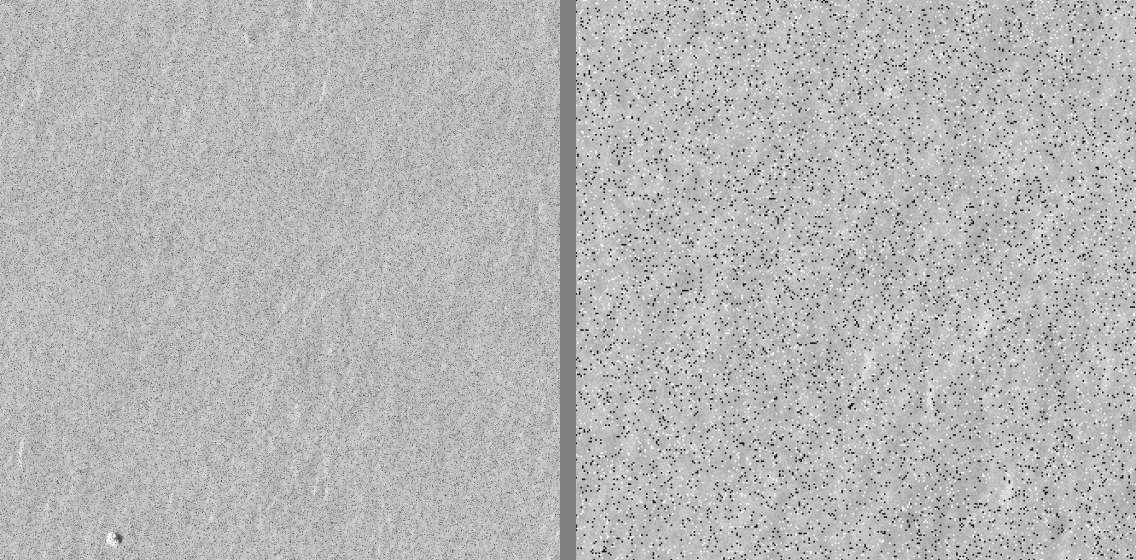
Left: the whole. Right: its middle third, enlarged.
Write a Shadertoy shader that draws this texture.

```glsl
float hash(vec2 cell, uint seed) {
    uvec2 q = uvec2(ivec2(cell) + 4096);
    uint h = q.x * 1664525u ^ (q.y * 22695477u + seed * 747796405u);
    h = (h ^ (h >> 16)) * 2246822519u;
    h = (h ^ (h >> 13)) * 3266489917u;
    return float((h ^ (h >> 16)) >> 8) / 16777216.0;
}

float valueNoise(vec2 p, uint seed) {
    vec2 i = floor(p), f = fract(p);
    f = f * f * (3.0 - 2.0 * f);
    float low = mix(hash(i, seed), hash(i + vec2(1, 0), seed), f.x);
    float high = mix(hash(i + vec2(0, 1), seed), hash(i + vec2(1, 1), seed), f.x);
    return mix(low, high, f.y);
}

// Ground height: lumpy folds along a steep, right-leaning axis
float terrain(vec2 p) {
    p.x += 0.02 * valueNoise(p * 23.0, 7u) + 0.006 * valueNoise(p * 70.0, 8u);
    vec2 q = vec2(p.x - 0.3 * p.y, 0.5 * p.y);
    float height = 0.0, amplitude = 0.5, frequency = 38.0;
    for (uint octave = 0u; octave < 3u; octave++) {
        height += amplitude * valueNoise(q * frequency, octave + 1u);
        frequency *= 2.1;
        amplitude *= 0.5;
    }
    return height;
}

// Rock lit from the left: bright face, dark face, rough rim
float rock(vec2 p, vec2 center, float radius) {
    vec2 d = (p - center) / radius;
    float rim = length(d) + 0.5 * (valueNoise(p * 150.0, 11u) - 0.5);
    float facet = 0.7 * (valueNoise(p * 210.0, 12u) - 0.5);
    float side = smoothstep(-0.3, 0.8, d.x + 0.4 * d.y + facet);
    return mix(0.24, -0.45, side) * (1.0 - smoothstep(0.6, 1.05, rim));
}

// Tone of one fine grain: mostly ground, some dark and light specks
float grainTone(vec2 cell, float ground) {
    float pick = hash(cell, 41u);
    float tone = hash(cell, 42u);
    if (pick < 0.046) return 0.02 + 0.12 * tone;
    if (pick > 0.953) return 0.94 + 0.06 * tone;
    return ground + 0.1 * (tone - 0.5);
}

// Average of the grains under one pixel, weighted by overlap
float grains(vec2 p, float cells, float ground) {
    float width = cells / iResolution.y;
    vec2 low = p * cells - 0.5 * width;
    vec2 high = low + width;
    float sum = 0.0, total = 0.0;
    for (int y = 0; y < 5; y++) {
        for (int x = 0; x < 5; x++) {
            vec2 cell = floor(low + 0.001) + vec2(x, y);
            vec2 overlap = max(min(high, cell + 1.0) - max(low, cell), 0.0);
            float weight = overlap.x * overlap.y;
            sum += weight * grainTone(cell, ground);
            total += weight;
        }
    }
    return sum / total;
}

void mainImage(out vec4 fragColor, in vec2 fragCoord) {
    vec2 uv = fragCoord / iResolution.y;

    // Faint relief, stronger in patches toward the lower right
    float slope = terrain(uv + vec2(0.0025, 0)) - terrain(uv - vec2(0.0025, 0));
    float patches = smoothstep(0.4, 0.8, valueNoise(uv * vec2(7, 5), 21u)
                    + 0.25 * (uv.x - uv.y));
    float crest = smoothstep(0.08, 0.2, slope) * patches;
    float shade = 0.739 + slope * mix(0.2, 0.35, patches) + 0.05 * crest;

    // Broad tone drift and soft upright mottling
    shade += 0.025 * (valueNoise(uv * 9.0, 22u) - 0.5);
    shade += 0.08 * (valueNoise(uv * vec2(250, 170), 31u) - 0.5);

    // Two rocks, one bold and one faint
    shade += rock(uv, vec2(0.204, 0.036), 0.017);
    shade += 0.3 * rock(uv, vec2(0.445, 0.932), 0.019);

    shade = grains(uv, 1024.0, shade);
    fragColor = vec4(vec3(clamp(shade, 0.0, 1.0)), 1.0);
}
```
